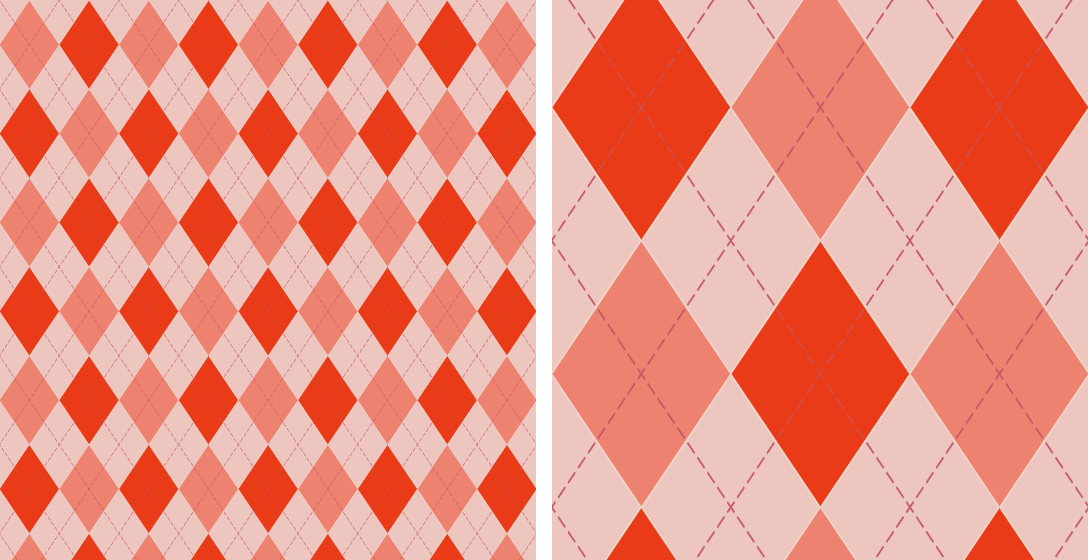
Left, the full canvas; right, a detail of the centre.
A Shadertoy shader for this pattern:

```glsl
// Argyle: alternating red and salmon diamonds on blush, crossed by fine dashed rose stitching.

const vec3 BLUSH  = vec3(0.93, 0.775, 0.75);
const vec3 SALMON = vec3(0.93, 0.51, 0.44);
const vec3 RED    = vec3(0.915, 0.23, 0.09);
const vec3 ROSE   = vec3(0.77, 0.34, 0.40);
const vec3 CREAM  = vec3(0.95, 0.88, 0.81);

// All lengths are fractions of the canvas height.
const vec2  CELL         = vec2(0.1066, 0.1587);
const vec2  FIRST_CENTER = vec2(0.0524, 0.0798); // from the top left corner
const float HALF_SIZE    = 0.496;                // diamond half extent, in cells
const float STITCH_WIDTH = 0.0011;
const float RIM_WIDTH    = 0.0011;
const float DASHES       = 18.0;                 // dashes per cell diagonal
const float DASH_FILL    = 0.72;

// Coverage of the region where d < 0, smoothed over one pixel.
float fill(float d, float pixel) {
    return clamp(0.5 - d / pixel, 0.0, 1.0);
}

// Coverage of a thin line, kept faithful when narrower than a pixel.
float stroke(float d, float width, float pixel) {
    float lo = max(abs(d) - 0.5 * pixel, -0.5 * width);
    float hi = min(abs(d) + 0.5 * pixel, 0.5 * width);
    return clamp((hi - lo) / pixel, 0.0, 1.0);
}

// Signed offset to the nearest whole number.
float toNearest(float x) {
    return x - floor(x + 0.5);
}

// Dashed lines at every whole value of 'across', running along 'along'.
float stitches(float across, float along, float slantScale, float diagonal, float pixel) {
    float line = stroke(toNearest(across) * slantScale, STITCH_WIDTH, pixel);
    float period = diagonal / DASHES;
    float dash = abs(toNearest(along * 0.5 * DASHES)) - 0.5 * DASH_FILL;
    return line * fill(dash * period, pixel);
}

void mainImage(out vec4 fragColor, in vec2 fragCoord) {
    float pixel = 1.0 / iResolution.y;
    vec2 pos = vec2(fragCoord.x, iResolution.y - fragCoord.y) * pixel;

    // Diamond centers lie on whole cell coordinates.
    vec2 p = (pos - FIRST_CENTER) / CELL;
    vec2 id = floor(p + 0.5);
    vec2 local = abs(p - id);
    float diagonal = length(CELL);
    float slantScale = CELL.x * CELL.y / diagonal;

    // Checkered diamonds with a faint pale rim.
    float d = (local.x + local.y - HALF_SIZE) * slantScale;
    float isRed = mod(id.x + id.y, 2.0);
    float inside = fill(d, pixel);
    vec3 color = mix(BLUSH, CREAM, 0.55 * stroke(d - 0.5 * RIM_WIDTH, RIM_WIDTH, pixel));
    color = mix(color, mix(SALMON, RED, isRed), inside);

    // Stitching in both slants, softer over the red diamonds.
    float u = p.x + p.y;
    float v = p.x - p.y;
    float thread = max(stitches(u, v, slantScale, diagonal, pixel),
                       stitches(v, u, slantScale, diagonal, pixel));
    float opacity = mix(0.95, 0.6, inside * isRed);
    color = mix(color, ROSE, opacity * thread);

    fragColor = vec4(color, 1.0);
}
```
